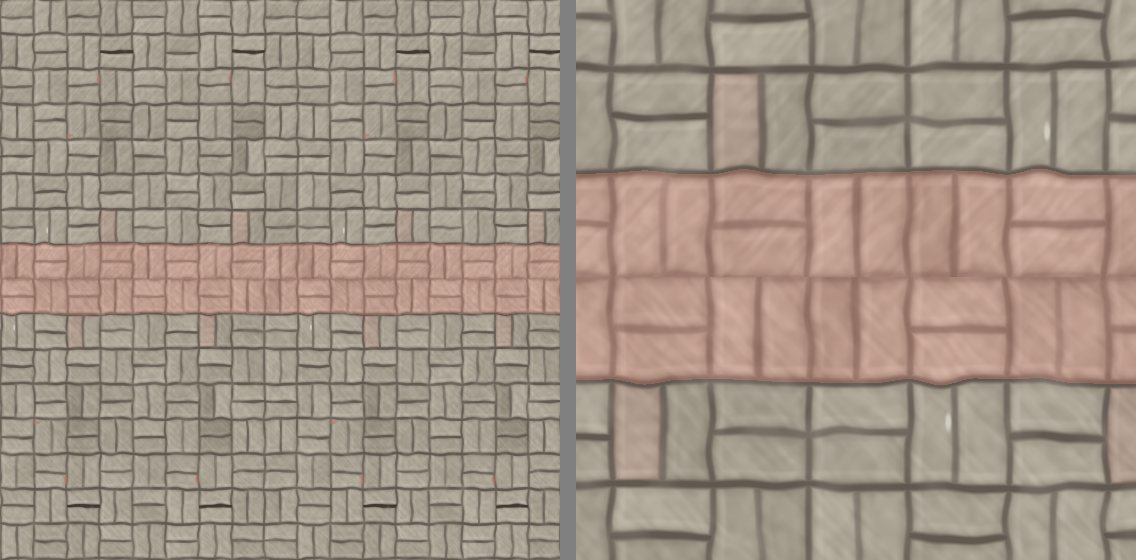
Left: the whole. Right: its middle third, enlarged.
This texture is drawn by a WebGL 2 fragment shader. Its source:

```glsl
#version 300 es
precision highp float;
// Paving of square cells, each split into two bricks, laid in a basket weave with one pink band.
// A nine-column block repeats across; the lower half is the upper half mirrored and moved one
// column. Noise bends the joints, and hashes vary joint depth and brick tone.
uniform vec2 u_resolution;
out vec4 fragColor;

float hash(vec2 p) {
    vec3 q = fract(vec3(p.xyx) * 0.1031);
    q += dot(q, q.yzx + 33.33);
    return fract((q.x + q.y) * q.z);
}

// Value noise whose lattice wraps with the nine-column block.
float noise(vec2 p, vec2 frequency) {
    p *= frequency;
    vec2 i = floor(p), f = fract(p);
    f = f * f * (3.0 - 2.0 * f);
    float wrap = 9.0 * frequency.x;
    float x0 = mod(i.x, wrap), x1 = mod(i.x + 1.0, wrap);
    return mix(mix(hash(vec2(x0, i.y)), hash(vec2(x1, i.y)), f.x),
               mix(hash(vec2(x0, i.y + 1.0)), hash(vec2(x1, i.y + 1.0)), f.x), f.y);
}

// Soft joint: 1 on its centre line, 0 beyond its half width.
float joint(float dist, float halfWidth) {
    return 1.0 - smoothstep(0.2 * halfWidth, halfWidth, abs(dist));
}

float fleck(vec2 offset, vec2 size) {
    return 1.0 - smoothstep(0.3, 1.0, length(offset / size));
}

void main() {
    vec2 uv = gl_FragCoord.xy / u_resolution;

    // Seventeen columns, sixteen rows counted from the top, folded at the middle
    vec2 grid = vec2(uv.x * 17.0 - 0.03, (1.0 - uv.y) * 16.0 + 0.03);
    if (grid.y > 8.0) grid = vec2(grid.x + 1.0, 16.0 - grid.y);
    grid.x = mod(grid.x, 9.0);

    // Uneven edges
    vec2 bend = vec2(noise(grid, vec2(3.0)), noise(grid + vec2(0.0, 40.0), vec2(3.0))) - 0.5;
    vec2 p = grid + 0.07 * bend;
    p.x = mod(p.x, 9.0);
    vec2 cell = vec2(floor(p.x), clamp(floor(p.y), 0.0, 7.0));
    vec2 local = p - cell;
    vec2 kind = vec2(mod(cell.x, 4.0), cell.y);

    // Split of the cell, lying or standing by turns
    bool lying = mod(cell.x + cell.y, 2.0) < 0.5;
    float shift = 0.08 * (hash(kind + 7.0) - 0.5);
    float split = (lying ? local.y + 0.06 * (local.x - 0.5) * bend.x : local.x) - 0.5 - shift;
    float side = step(0.0, split);
    float depth = hash(kind + 19.0);
    bool deep = lying && cell.y == 1.0 && kind.x == 3.0;
    float splitDepth = deep ? 1.25 : lying ? 0.6 + 0.45 * depth : 0.4 + 0.45 * depth;

    // Brick colour
    float pink = step(6.5, cell.y);
    vec3 color = mix(vec3(0.665, 0.637, 0.58), vec3(0.745, 0.61, 0.555), pink);
    color += 0.05 * (hash(cell + vec2(31.0 * side, 53.0)) - 0.5);
    if (kind.x == 3.0) {
        bool shaded = cell.y == 3.0 || (cell.y == 4.0 && side < 0.5);
        if (shaded) color -= 0.06;
        if (cell.y == 6.0 && side < 0.5) color = mix(color, vec3(0.72, 0.61, 0.56), 0.6);
    }

    // Slanted scratches and fine grain
    color += 0.05 * (noise(vec2(p.x + p.y, p.y), vec2(14.0, 3.0)) - 0.5);
    color += 0.05 * (noise(p, vec2(11.0)) - 0.5);
    color += 0.03 * (noise(p, vec2(2.0)) - 0.5);

    // Joints around the cell and along its split
    vec2 edge = min(local, 1.0 - local);
    float wear = 0.7 + 0.5 * noise(p + vec2(0.0, 80.0), vec2(4.0));
    float fold = smoothstep(7.6, 7.9, grid.y);
    float across = joint(edge.y, 0.065) * mix(0.95, 0.45, fold);
    float upright = joint(edge.x, 0.055) * 0.75;
    float middle = joint(split, deep ? 0.075 : 0.06) * splitDepth;
    float groove = max(max(across, upright), middle) * wear * mix(1.0, 0.75, pink);

    // Lit rim past each joint, soft shade before it
    float rim = max(joint(local.x - 0.1, 0.06), joint(local.y - 0.11, 0.06));
    rim = max(rim, joint(split - 0.1, 0.06) * splitDepth);
    float shade = max(joint(edge.x, 0.14), joint(edge.y, 0.14));
    shade = max(shade, joint(split, 0.13) * splitDepth);
    color += 0.035 * rim - 0.06 * shade;
    vec3 groutColor = mix(vec3(0.38, 0.345, 0.315), vec3(0.5, 0.365, 0.32), pink);
    if (deep) groutColor -= 0.1 * middle;
    color = mix(color, groutColor, clamp(groove, 0.0, 1.0));

    // Chips and rusty specks
    float chip = fleck(p - vec2(1.4, 6.6), vec2(0.05, 0.12));
    float rust = fleck(vec2(mod(p.x, 4.0) - 2.97, p.y - 2.3), vec2(0.06, 0.22));
    rust = max(rust, fleck(p - vec2(2.08, 3.87), vec2(0.16, 0.07)));
    color = mix(color, vec3(0.86, 0.84, 0.8), 0.8 * chip);
    color = mix(color, vec3(0.75, 0.45, 0.38), 0.6 * rust);

    fragColor = vec4(color, 1.0);
}
```
